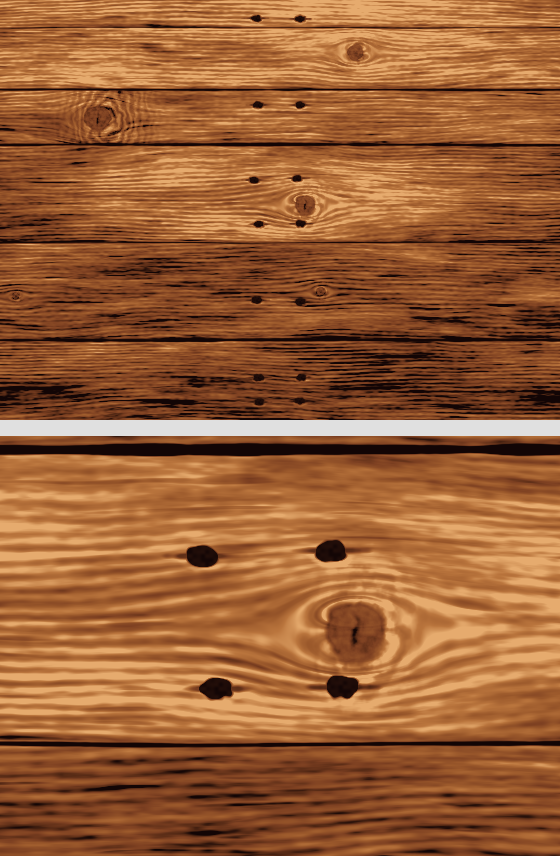
Top: the whole. Bottom: its middle third, enlarged.
Reproduce this texture procedurally as a Shadertoy shader.

```glsl
// Six weathered brown planks with long grain, knots, nail holes and dark seams.
const vec3 COLORS[6] = vec3[6](
    vec3(0.07, 0.02, 0.02), vec3(0.33, 0.16, 0.08), vec3(0.49, 0.25, 0.13),
    vec3(0.61, 0.35, 0.17), vec3(0.73, 0.46, 0.24), vec3(0.90, 0.67, 0.43));
const float STOPS[6] = float[6](0.0, 0.12, 0.29, 0.54, 0.79, 1.0);
// Seam heights and half widths, in canvas heights
const vec2 SEAMS[5] = vec2[5](
    vec2(0.934, 0.0018), vec2(0.786, 0.0034), vec2(0.655, 0.0040),
    vec2(0.422, 0.0020), vec2(0.190, 0.0042));
// Knots: centre, radius, reach of the rings
const vec4 KNOTS[5] = vec4[5](
    vec4(0.847, 0.875, 0.019, 0.020), vec4(0.233, 0.717, 0.029, 0.085),
    vec4(0.726, 0.512, 0.023, 0.030), vec4(0.764, 0.306, 0.010, 0.012),
    vec4(0.038, 0.295, 0.008, 0.010));
// Nail holes: row heights, the two columns and the size
const float NAIL_ROWS[7] = float[7](0.954, 0.752, 0.574, 0.469, 0.284, 0.103, 0.043);
const vec2 NAIL_COLUMNS = vec2(0.611, 0.713);
const vec2 NAIL_SIZE = vec2(0.0135, 0.0090);
const float GRAIN_LINES = 112.0;   // growth lines per canvas height
const float GRAIN_DEPTH = 0.18;
const float STREAK_DEPTH = 0.75;
const float BROAD_DEPTH = 1.0;
const float CRACK_DEPTH = 0.30;

float hash(vec2 p) {
    vec3 q = fract(vec3(p.xyx) * 0.1031);
    q += dot(q, q.yzx + 33.33);
    return fract((q.x + q.y) * q.z);
}
float noise(vec2 p) {
    vec2 i = floor(p), f = fract(p);
    f = f * f * (3.0 - 2.0 * f);
    return mix(mix(hash(i), hash(i + vec2(1, 0)), f.x),
               mix(hash(i + vec2(0, 1)), hash(i + vec2(1, 1)), f.x), f.y);
}
float fbm(vec2 p) {
    float sum = 0.0;
    for (float amp = 0.53; amp > 0.05; amp *= 0.5, p = p * 2.03 + 17.3) sum += amp * noise(p);
    return sum;
}
float plankAt(float y) {
    float id = 0.0;
    for (int i = 0; i < 5; i++) id += step(y, SEAMS[i].x);
    return id;
}
vec3 woodColor(float tone) {
    vec3 col = COLORS[0];
    for (int i = 1; i < 6; i++)
        col = mix(col, COLORS[i], clamp((tone - STOPS[i - 1]) / (STOPS[i] - STOPS[i - 1]), 0.0, 1.0));
    return col;
}
// Grain height bent around the knots, as a flow around discs
float bendGrain(vec2 p, float plank) {
    float v = p.y + 0.035 * (fbm(vec2(p.x * 2.2, p.y * 6.0) + plank * 9.0) - 0.5);
    for (int i = 0; i < 5; i++) {
        vec2 d = (p - KNOTS[i].xy) * vec2(0.6, 1.0);
        float r2 = KNOTS[i].z * KNOTS[i].z * 2.4;
        if (plankAt(KNOTS[i].y) == plank) v -= d.y * r2 / (dot(d, d) + 0.3 * r2);
    }
    return v;
}
float grainTone(vec2 p, float v, float plank) {
    vec2 seed = vec2(plank * 17.0, plank * 5.0);
    float broad = fbm(vec2(p.x * 2.2, v * 17.0) + seed) - 0.5;
    float phase = v * GRAIN_LINES + 3.0 * noise(vec2(p.x * 2.0, v * 9.0) + seed);
    float lines = sin(6.2832 * phase) * (0.2 + 1.2 * noise(vec2(p.x * 4.0, v * 18.0) + seed));
    float streaks = fbm(vec2(p.x * 15.0, v * 140.0) + seed) - 0.5;
    float pores = noise(vec2(p.x * 95.0, v * 330.0)) - 0.5;
    float cracks = smoothstep(0.22, 0.05, noise(vec2(p.x * 11.0, v * 190.0) + seed + 40.0));
    return BROAD_DEPTH * broad + GRAIN_DEPTH * lines + STREAK_DEPTH * streaks + 0.2 * pores - CRACK_DEPTH * cracks;
}
void mainImage(out vec4 fragColor, in vec2 fragCoord) {
    vec2 p = fragCoord / iResolution.y;
    float px = 1.0 / iResolution.y, plank = plankAt(p.y);
    // Light falls from the top centre
    float side = fragCoord.x / iResolution.x - 0.5;
    float tone = mix(0.36, 0.86, smoothstep(-0.05, 1.05, p.y)) - 0.6 * side * side;
    tone += grainTone(p, bendGrain(p, plank), plank);
    // Knots: rings outside, dark rim, brown heart with a ragged split
    for (int i = 0; i < 5; i++) {
        vec4 k = KNOTS[i];
        if (plankAt(k.y) != plank) continue;
        vec2 d = p - k.xy;
        float wobble = 0.5 * k.z * (fbm(d / k.z * 1.3 + k.xy * 50.0) - 0.5);
        float dist = length(d) + wobble;
        float oval = length((d - vec2(0.3 * k.w, 0.0)) * vec2(1.0, 0.6)) + wobble;
        float inside = smoothstep(0.1 * k.z, -0.1 * k.z, dist - k.z);
        tone += 0.28 * sin(oval * 400.0 + 9.0 * wobble / k.z) * exp(-oval * oval / (k.w * k.w)) * (1.0 - inside);
        float heart = 0.24 + 0.04 * sin(dist / k.z * 16.0) + 0.5 * (fbm(d * 130.0) - 0.5);
        heart -= 0.25 * smoothstep(0.2, 0.0, abs(d.x + wobble) / k.z) * smoothstep(0.8, 0.4, dist / k.z) * step(0.02, k.z);
        tone = mix(tone, heart, 0.85 * inside) - 0.14 * smoothstep(0.25, 0.0, abs(dist / k.z - 1.0));
    }
    // Nail holes with torn ends and a lit lower lip
    for (int i = 0; i < 14; i++) {
        vec2 cell = vec2(i % 2, i / 2);
        vec2 jitter = vec2(hash(cell + 3.0), hash(cell + 8.0)) - 0.5;
        vec2 d = p - vec2(NAIL_COLUMNS[i % 2], NAIL_ROWS[i / 2]) - jitter * vec2(0.012, 0.006);
        float ragged = 0.35 * (noise(d * 170.0 + cell * 7.0) - 0.5);
        float e = length(d / NAIL_SIZE) + ragged, soft = px / NAIL_SIZE.y;
        float tail = length(d / (NAIL_SIZE * vec2(2.1, 0.32))) + ragged;
        tone += 0.20 * smoothstep(0.5, 0.0, abs(e - 1.2)) * smoothstep(0.0, -NAIL_SIZE.y, d.y);
        float hole = max(smoothstep(soft, -soft, e - 1.0), 0.8 * smoothstep(1.3, 0.6, tail));
        tone = mix(tone, 0.03 * noise(d * 300.0), hole);
    }
    // Seams with chipped edges, shade above and a bright arris below
    for (int i = 0; i < 5; i++) {
        float chip = fbm(vec2(p.x * 22.0, float(i) * 13.0));
        float d = p.y - SEAMS[i].x - 0.003 * (noise(vec2(p.x * 5.0, float(i) * 7.0)) - 0.5);
        float gap = abs(d) - SEAMS[i].y * (0.55 + 0.9 * chip);
        tone += mix(0.16 * smoothstep(0.005, 0.0, gap), -0.22 * smoothstep(0.011, 0.0, gap), step(0.0, d));
        tone = mix(tone, 0.0, smoothstep(px, -px, gap));
    }
    fragColor = vec4(woodColor(clamp(tone, 0.0, 1.0)), 1.0);
}
```
